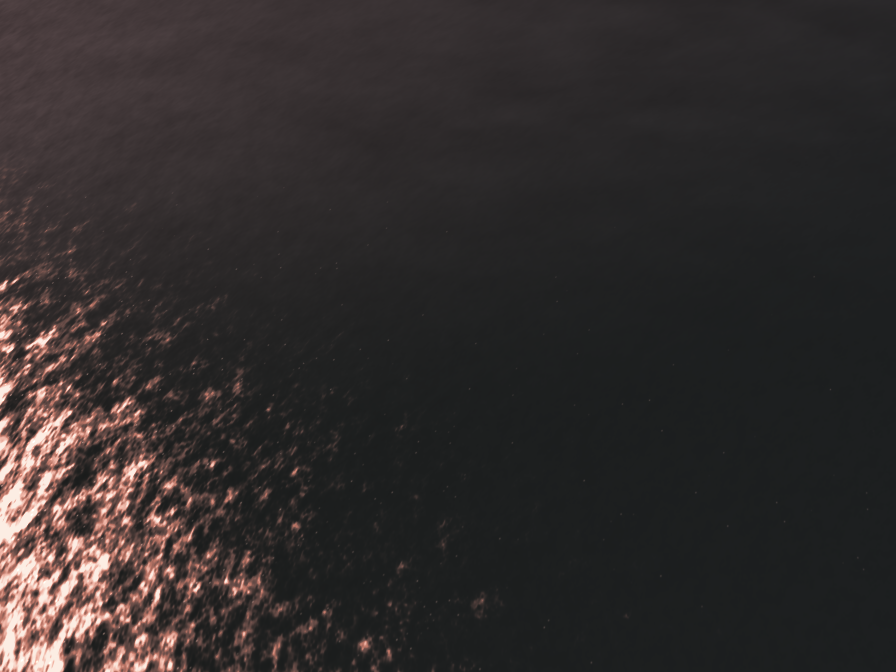
Reproduce this texture procedurally as a WebGL 2 fragment shader.

```glsl
#version 300 es
precision highp float;

uniform vec2 u_resolution;
out vec4 outColor;

const vec3 DEEP = vec3(0.112, 0.119, 0.116);
const vec3 SKY_TINT = vec3(0.190, 0.128, 0.136);
const vec3 EMBER = vec3(0.41, 0.30, 0.28);
const vec3 COPPER = vec3(0.74, 0.46, 0.40);
const vec3 ROSE = vec3(0.94, 0.71, 0.65);
const vec3 CREAM = vec3(0.99, 0.93, 0.89);

float hash(vec2 cell) {
    vec3 h = fract(vec3(cell.xyx) * 0.1031);
    h += dot(h, h.yzx + 33.33);
    return fract((h.x + h.y) * h.z);
}

float valueNoise(vec2 p) {
    vec2 cell = floor(p);
    vec2 f = fract(p);
    f = f * f * (3.0 - 2.0 * f);
    float low = mix(hash(cell), hash(cell + vec2(1, 0)), f.x);
    float high = mix(hash(cell + vec2(0, 1)), hash(cell + vec2(1, 1)), f.x);
    return mix(low, high, f.y);
}

vec2 rotate(vec2 p, float angle) {
    float c = cos(angle);
    float s = sin(angle);
    return vec2(c * p.x + s * p.y, c * p.y - s * p.x);
}

// Layered noise stretched along the wave crests
float ripples(vec2 p, float angle, float frequency, float roughness) {
    float sum = 0.0;
    float total = 0.0;
    float weight = 0.5;
    for (int i = 0; i < 4; i++) {
        float turn = 0.22 * (mod(float(i), 2.0) - 0.5);
        vec2 q = rotate(p, angle + turn) * frequency;
        sum += weight * valueNoise(q * vec2(0.45, 1.0) + 17.3 * float(i));
        total += weight;
        frequency *= 1.7;
        weight *= roughness;
    }
    return sum / total;
}

// Sunlight strength, fading upward and away from the left edge
float sunGlow(vec2 p) {
    float width = mix(0.150, 0.095, smoothstep(0.0, 0.7, p.y));
    float fade = 1.0 - smoothstep(0.12, 0.86, p.y);
    return exp(-p.x / width) * pow(fade, 1.5);
}

// Sparse isolated sparks, one candidate per grid cell
float sparks(vec2 p, float density) {
    vec2 cell = floor(p);
    vec2 center = 0.3 + 0.4 * vec2(hash(cell + 7.1), hash(cell + 31.7));
    vec2 d = rotate(fract(p) - center, 0.9) * vec2(1.0, 1.7);
    float lit = step(1.0 - density, hash(cell + 53.9));
    return lit * exp(-dot(d, d) * 26.0) * hash(cell + 71.3);
}

vec3 sunRamp(vec3 water, float tone) {
    vec3 color = mix(water, EMBER, smoothstep(0.0, 0.38, tone));
    color = mix(color, COPPER, smoothstep(0.34, 0.64, tone));
    color = mix(color, ROSE, smoothstep(0.60, 0.84, tone));
    return mix(color, CREAM, smoothstep(0.82, 0.99, tone));
}

// Dark water with a warm sky reflection toward the top left
vec3 waterColor(vec2 p, float ripple, float swell) {
    float sky = smoothstep(0.3, 1.1, p.y - 0.18 * p.x + 0.1) * exp(-0.9 * p.x);
    vec3 color = DEEP + SKY_TINT * sky + vec3(0.0, 0.001, 0.006) * p.x;
    float contrast = 0.05 + 0.5 * exp(-2.6 * p.x) * (1.0 - 0.45 * p.y);
    color *= 1.0 + contrast * (ripple - 0.5);
    return color * (1.0 + 0.22 * (swell - 0.5) * smoothstep(0.3, 0.9, p.y));
}

void main() {
    vec2 p = gl_FragCoord.xy / u_resolution.y;

    // Waves shrink and flatten with distance
    vec2 sea = vec2(p.x - 0.1, p.y) * (1.0 + 0.45 * p.y);
    float crestAngle = mix(1.2, 0.8, p.y);
    float ripple = ripples(sea, crestAngle, 62.0, 0.85);
    float swell = ripples(sea, 0.1, 15.0, 0.6);

    // Larger steep waves gather the glitter into rows
    float rows = valueNoise(rotate(sea, crestAngle) * vec2(11.0, 34.0));

    vec3 water = waterColor(p, ripple, swell);

    // Glitter grows steeply on the crests
    float glow = sunGlow(p);
    float crest = ripple - 0.55 + 0.16 * (rows - 0.5);
    float energy = 2.1 * glow * exp(9.0 * crest);
    float tone = 1.0 - exp(-energy);
    vec3 color = sunRamp(water, tone);

    // Stray glints beyond the main glitter
    float reach = exp(-2.4 * p.x) * (1.0 - smoothstep(0.3, 0.85, p.y));
    float glint = sparks(sea * 95.0, 0.16 * reach) * (0.2 + 0.8 * reach);
    color += ROSE * glint * 0.6;

    outColor = vec4(clamp(color, 0.0, 1.0), 1.0);
}
```
